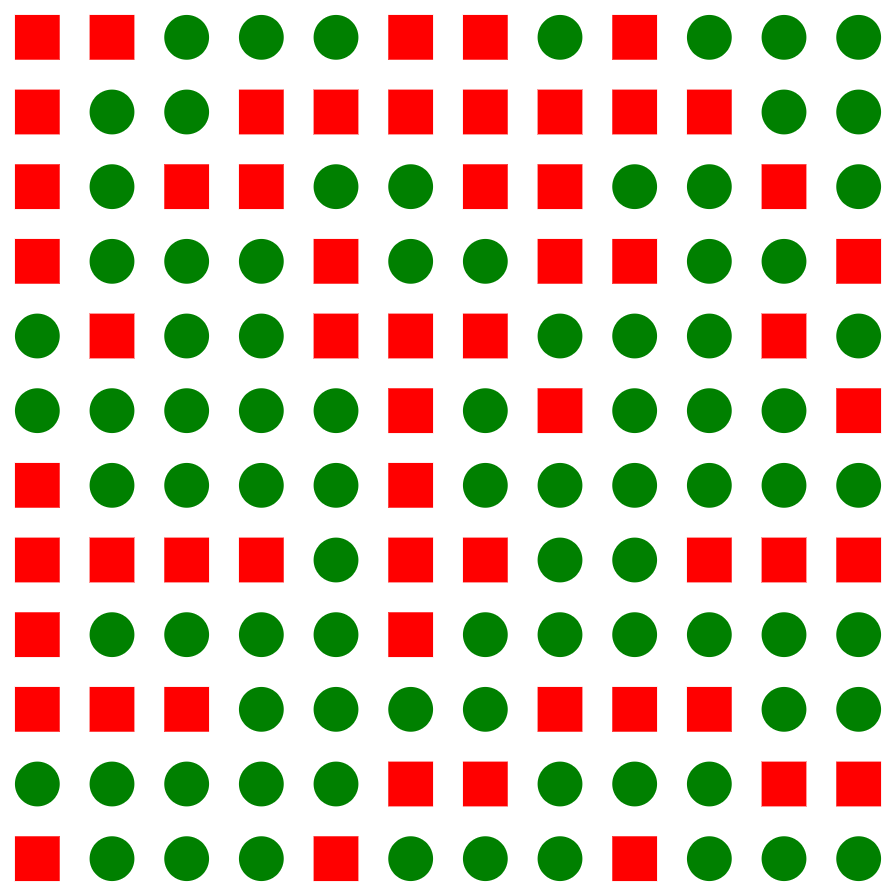
Give the GLSL for this pattern, as a three.js fragment shader.

```glsl
// Draws a 12 by 12 grid of red squares and green discs on white.
// Each cell holds one centred shape, chosen evenly by a hash of the cell index;
// distance functions give the outlines and the edge smoothing.

varying vec2 vUv;

const float CELLS = 12.0;         // repeats across and up
const float HALF_SIZE = 0.3;      // half side and radius, in cells
const float SQUARE_SHARE = 0.5;   // chance that a cell holds a square

const vec3 PAPER = vec3(1.0);
const vec3 RED = vec3(1.0, 0.0, 0.0);
const vec3 GREEN = vec3(0.0, 0.502, 0.0);

// Sine-free hash of a cell index, from 0 to 1
float hash(vec2 cell) {
  vec3 p = fract(cell.xyx * 0.1031);
  p += dot(p, p.yzx + 33.33);
  return fract((p.x + p.y) * p.z);
}

float squareDistance(vec2 p, float halfSide) {
  vec2 d = abs(p) - halfSide;
  return max(d.x, d.y);
}

float discDistance(vec2 p, float radius) {
  return length(p) - radius;
}

// Coverage of a shape, smoothed over the given edge width
float coverage(float distance, float edge) {
  return clamp(0.5 - distance / edge, 0.0, 1.0);
}

void main() {
  // Cell index and position about the cell centre
  vec2 grid = vUv * CELLS;
  vec2 cell = floor(grid);
  vec2 local = fract(grid) - 0.5;
  float edge = max(fwidth(grid.x), fwidth(grid.y));

  // Shape and ink of this cell
  bool isSquare = hash(cell + 1.0) < SQUARE_SHARE;
  float shape = isSquare ? squareDistance(local, HALF_SIZE)
                         : discDistance(local, HALF_SIZE);
  vec3 ink = isSquare ? RED : GREEN;

  gl_FragColor = vec4(mix(PAPER, ink, coverage(shape, edge)), 1.0);
}
```
